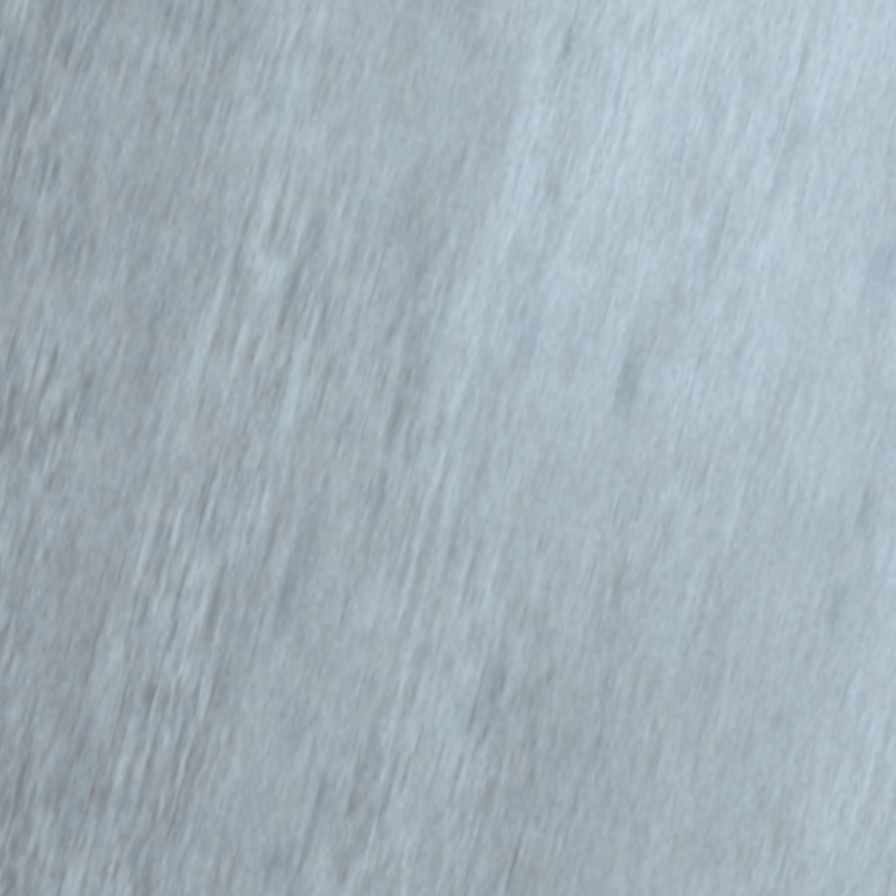
A Shadertoy shader for this texture:

```glsl
// Pale blue-grey washed wood with fine slanted grain and a soft sheen at the upper right.

float hash(vec2 p) {
    return fract(sin(dot(p, vec2(127.1, 311.7))) * 43758.5453);
}

// Smooth value noise centred on zero, range -1 to 1
float noise(vec2 p) {
    vec2 cell = floor(p);
    vec2 f = fract(p);
    f = f * f * (3.0 - 2.0 * f);
    float low = mix(hash(cell), hash(cell + vec2(1, 0)), f.x);
    float high = mix(hash(cell + vec2(0, 1)), hash(cell + vec2(1, 1)), f.x);
    return 2.0 * mix(low, high, f.y) - 1.0;
}

float fbm(vec2 p) {
    float sum = 0.0;
    float amplitude = 0.55;
    for (int i = 0; i < 4; i++) {
        sum += amplitude * noise(p);
        p = p * 2.03 + vec2(17.3, 9.1);
        amplitude *= 0.5;
    }
    return sum;
}

void mainImage(out vec4 fragColor, in vec2 fragCoord) {
    vec2 uv = fragCoord / iResolution.y;

    // Wood axes: x runs across the grain, y along it
    float lean = 0.265;
    vec2 wood = vec2(uv.x * cos(lean) - uv.y * sin(lean),
                     uv.x * sin(lean) + uv.y * cos(lean));
    wood.x += 0.006 * noise(wood * vec2(3.0, 2.0)) + 0.001 * noise(wood * vec2(22.0, 9.0));

    // Sheen from dull left to bright upper right
    float tone = 0.20 + 0.67 * uv.x + 0.26 * (uv.y - 0.5) * (0.3 + uv.x);
    tone += 0.13 * smoothstep(0.75, 0.0, distance(uv, vec2(1.0, 0.8)));

    // Broad bands and cloudy mottling
    tone += 0.27 * fbm(wood * vec2(11.0, 1.0) + 4.0);
    tone += 0.17 * fbm(wood * vec2(26.0, 8.0) + 31.0);

    // Fine pores, stronger on the dull side and in patches
    float patches = smoothstep(-0.5, 0.6, fbm(wood * vec2(8.0, 3.0) + 57.0));
    float strength = mix(1.15, 0.55, smoothstep(0.1, 0.9, uv.x)) * (0.5 + 0.75 * patches);
    float pores = noise(wood * vec2(160.0, 24.0)) + 0.85 * noise(wood * vec2(215.0, 50.0) + 13.0);
    tone += 0.25 * strength * pores;
    tone += 0.14 * noise(wood * vec2(240.0, 130.0) + 71.0);

    // Long scratches gathered in narrow strips
    float strips = smoothstep(0.0, 0.6, noise(wood * vec2(13.0, 2.3) + 83.0));
    tone += 0.28 * strips * strength * noise(wood * vec2(135.0, 6.0) + 5.0);

    // Sparse dark cracks
    float cracks = smoothstep(0.5, 0.95, noise(wood * vec2(125.0, 15.0) + 43.0));
    tone -= 0.30 * cracks * strength;

    // Slate smudges stretched along the grain, with ragged edges
    float smudge = smoothstep(0.4, 1.1, noise(wood * vec2(17.0, 5.5) + 22.0)
                                       + 0.5 * noise(wood * vec2(55.0, 18.0)));
    tone -= 0.24 * smudge;

    vec3 slate = vec3(0.570, 0.608, 0.636);
    vec3 paleBlue = vec3(0.705, 0.773, 0.811);
    vec3 color = mix(slate, paleBlue, clamp(tone, -0.5, 1.3));

    // Faint rosy bands at the left, cooler tint in the smudges
    float warm = smoothstep(-0.1, 0.6, fbm(wood * vec2(10.0, 1.6) + 95.0)) * smoothstep(0.65, 0.0, uv.x);
    color += warm * vec3(0.018, -0.004, -0.009);
    color += smudge * vec3(-0.012, 0.0, 0.008);
    color += 0.007 * noise(uv * 45.0) * vec3(1.0, 0.0, -1.0);

    fragColor = vec4(color, 1.0);
}
```
